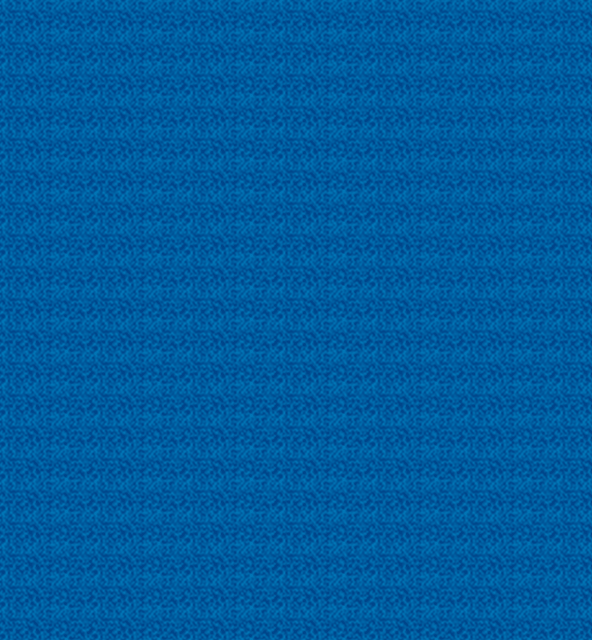
Reproduce this texture procedurally as a Shadertoy shader.

```glsl
// Blue woven cloth: clumps of grain, 20 down and about 19 across, that repeat in
// groups of three. Each brightens downwards to a ragged edge; the diagonal grain
// is gradient noise on a lattice turned 45 degrees that wraps at the group.
#define ROWS 20.0
#define COLUMNS 19.2
#define GROUP 3.0
#define VARIATION 2.2
#define BAND_PHASE 0.40
#define BAND_DEPTH 0.24
#define BAND_RAGGED 0.25
#define GRAIN_CELLS 6.0
#define GRAIN_DEPTH 1.10
#define CLUMP_DEPTH 0.18
#define THREADS 7.0
#define THREAD_DEPTH 0.13

const float TAU = 6.2831853;
const float CLUMP_CELLS = 2.0;
const vec3 DEEP_BLUE = vec3(0.0, 0.27, 0.54);
const vec3 LIGHT_BLUE = vec3(0.0, 0.46, 0.71);

float hash(vec2 p) {
    vec3 q = fract(vec3(p.xyx) * 0.1031);
    q += dot(q, q.yzx + 33.33);
    return fract((q.x + q.y) * q.z);
}

// Unit gradient at a diagonal lattice point: shared by all clumps, then turned
// by an amount that differs within a group
vec2 gradient(vec2 cell, float cells) {
    vec2 site = vec2(cell.x + cell.y, cell.x - cell.y) + 0.5;
    vec2 inClump = floor(mod(site, 2.0 * cells));
    vec2 inGroup = floor(mod(site, 2.0 * cells * vec2(GROUP, 1.0)));
    float angle = TAU * hash(inClump + 17.0 * cells)
                + VARIATION * (hash(inGroup + 41.0 * cells) - 0.5);
    return vec2(cos(angle), sin(angle));
}

// Gradient noise on diagonal axes, repeating once per group of clumps
float diagonalNoise(vec2 p, float cells) {
    vec2 q = vec2(p.x + p.y, p.x - p.y) * cells;
    vec2 cell = floor(q), f = q - cell;
    vec2 u = f * f * f * (f * (f * 6.0 - 15.0) + 10.0);
    vec2 e = vec2(1.0, 0.0);
    float a = dot(gradient(cell, cells), f);
    float b = dot(gradient(cell + e.xy, cells), f - e.xy);
    float c = dot(gradient(cell + e.yx, cells), f - e.yx);
    float d = dot(gradient(cell + e.xx, cells), f - e.xx);
    return mix(mix(a, b, u.x), mix(c, d, u.x), u.y);
}

void mainImage(out vec4 fragColor, in vec2 fragCoord) {
    // Clump coordinates, running down from the top
    vec2 uv = fragCoord / iResolution.xy;
    vec2 p = vec2(uv.x * COLUMNS, (1.0 - uv.y) * ROWS - BAND_PHASE);

    // Grain, broader clumps and crossing threads
    float grain = diagonalNoise(p, GRAIN_CELLS);
    float clump = diagonalNoise(p, CLUMP_CELLS);
    vec2 thread = cos(TAU * THREADS * p);

    // Band: slow rise, quicker fall along a ragged edge
    float down = fract(p.y + BAND_RAGGED * (clump + 0.5 * grain));
    float band = smoothstep(0.05, 0.75, down) * (1.0 - smoothstep(0.80, 1.0, down));

    float tone = 0.455 + BAND_DEPTH * (band - 0.45)
               + GRAIN_DEPTH * grain + CLUMP_DEPTH * clump
               + THREAD_DEPTH * thread.x * thread.y;
    fragColor = vec4(mix(DEEP_BLUE, LIGHT_BLUE, clamp(tone, 0.0, 1.0)), 1.0);
}
```
